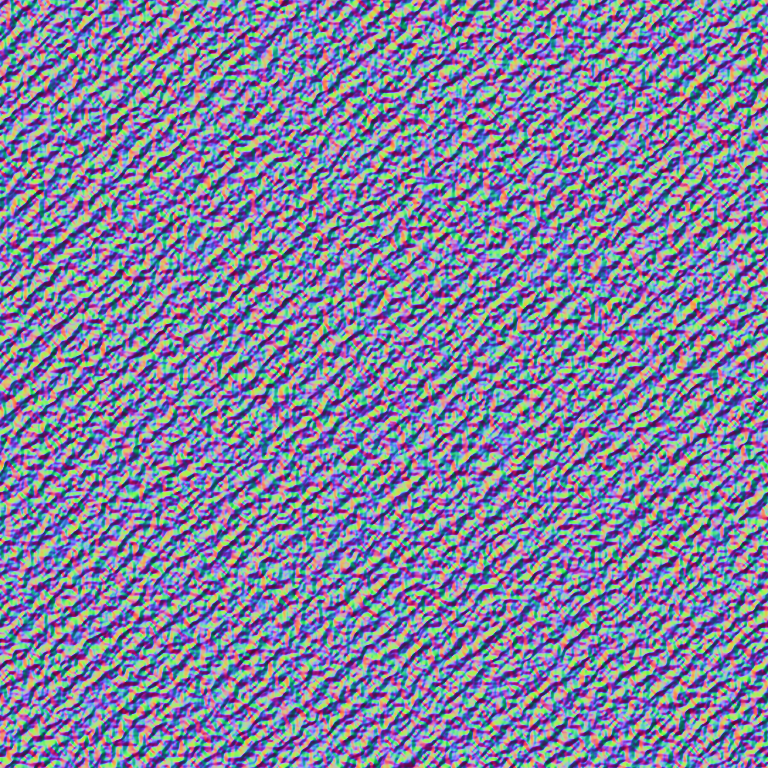
This texture map is drawn by a WebGL 1 fragment shader. Its source:

```glsl
precision highp float;

uniform vec2 u_resolution;

// Diagonal ribs: whole counts across and down keep the tile seamless
const vec2 RIB_COUNT = vec2(27.0, 31.0);
const float RIB_HEIGHT = 0.0088;
const float RIB_STEEP_END = 0.26;
const float RIB_CREST = 0.5;

// Irregularity of the ribs, in fractions of one rib
const float DRIFT_CELLS = 14.0;
const float DRIFT_AMOUNT = 0.3;
const float RAGGED_CELLS = 96.0;
const float RAGGED_AMOUNT = 0.3;

// Patches where the ribs fade or stand out
const float PATCH_CELLS = 30.0;
const float PATCH_LOW = 0.6;
const float PATCH_HIGH = 1.25;

// Fibre lumps and fine grain, heights in canvas units
const vec2 LUMP_CELLS = vec2(138.0, 142.0);
const float LUMP_HEIGHT = 0.0128;
const vec2 GRAIN_CELLS = vec2(226.0, 214.0);
const float GRAIN_HEIGHT = 0.0082;

const float SLOPE_STEP = 0.001;

float hash(vec2 p) {
  vec3 q = fract(p.xyx * vec3(0.1031, 0.1030, 0.0973));
  q += dot(q, q.yzx + 33.33);
  return fract((q.x + q.y) * q.z);
}

// Value noise that wraps after the given number of cells, centred on zero
float tileNoise(vec2 uv, vec2 cells, float seed) {
  vec2 p = uv * cells;
  vec2 cell = floor(p);
  vec2 f = p - cell;
  f = f * f * (3.0 - 2.0 * f);
  vec2 a = mod(cell, cells) + seed;
  vec2 b = mod(cell + 1.0, cells) + seed;
  float low = mix(hash(a), hash(vec2(b.x, a.y)), f.x);
  float high = mix(hash(vec2(a.x, b.y)), hash(b), f.x);
  return mix(low, high, f.y) - 0.5;
}

// One rib: a steep edge, a gently rising back, then a rounded fall
float ribProfile(float phase) {
  float f = fract(phase);
  return 0.7 * smoothstep(0.0, RIB_STEEP_END, f)
       + 0.3 * smoothstep(0.1, RIB_CREST + 0.05, f)
       - smoothstep(RIB_CREST, 1.0, f);
}

float clothHeight(vec2 uv) {
  float phase = uv.x * RIB_COUNT.x - uv.y * RIB_COUNT.y;
  phase += DRIFT_AMOUNT * tileNoise(uv, vec2(DRIFT_CELLS), 11.0);
  phase += RAGGED_AMOUNT * tileNoise(uv, vec2(RAGGED_CELLS), 37.0);

  float patchLevel = tileNoise(uv, vec2(PATCH_CELLS), 71.0) + 0.5;
  float height = RIB_HEIGHT * mix(PATCH_LOW, PATCH_HIGH, patchLevel) * ribProfile(phase);

  height += LUMP_HEIGHT * tileNoise(uv, LUMP_CELLS, 5.0);
  height += GRAIN_HEIGHT * tileNoise(uv, GRAIN_CELLS, 53.0);
  return height;
}

void main() {
  vec2 uv = gl_FragCoord.xy / u_resolution;

  // Slope by central differences, never narrower than a pixel
  vec2 reach = max(vec2(SLOPE_STEP), 0.5 / u_resolution);
  vec2 dx = vec2(reach.x, 0.0);
  vec2 dy = vec2(0.0, reach.y);
  vec2 slope = vec2(clothHeight(uv + dx) - clothHeight(uv - dx),
                    clothHeight(uv + dy) - clothHeight(uv - dy)) / (2.0 * reach);

  // Normal to colour: red faces right, green faces down, blue faces out
  vec3 normal = normalize(vec3(-slope, 1.0));
  vec2 tilt = 0.5 + 0.5 * vec2(normal.x, -normal.y);
  gl_FragColor = vec4(tilt, normal.z, 1.0);
}
```
